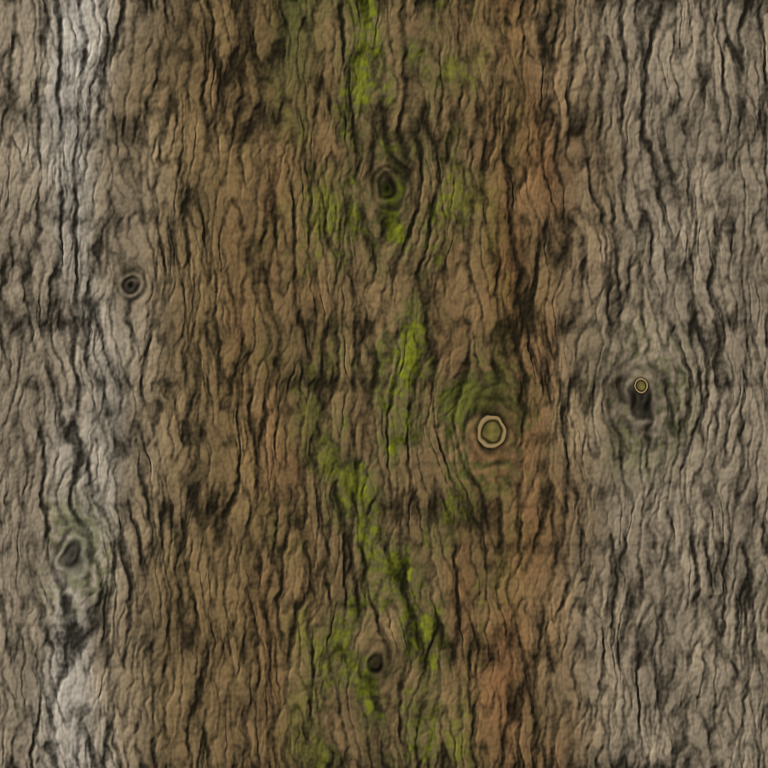
This texture is drawn by a three.js fragment shader. Its source:

```glsl
varying vec2 vUv;

float hash(vec2 p) {
  return fract(sin(dot(p, vec2(127.1, 311.7))) * 43758.55);
}

vec2 gradient(vec2 cell) {
  float angle = 6.2832 * hash(cell);
  return vec2(cos(angle), sin(angle));
}

float noise(vec2 p) {
  vec2 i = floor(p), f = p - i;
  vec2 u = f * f * f * (f * (f * 6.0 - 15.0) + 10.0);
  vec2 e = vec2(1.0, 0.0);
  float low = mix(dot(gradient(i), f), dot(gradient(i + e.xy), f - e.xy), u.x);
  float high = mix(dot(gradient(i + e.yx), f - e.yx), dot(gradient(i + e.xx), f - e.xx), u.x);
  return mix(low, high, u.y);
}

float fbm(vec2 p) {
  return noise(p) + 0.5 * noise(p * 2.1 + 5.3) + 0.25 * noise(p * 4.3 + 9.1);
}

float band(float x, float center, float width) {
  float d = (x - center) / width;
  return exp(-d * d);
}

// Knot center in xy, radius in z
vec3 knot(int i) {
  if (i == 0) return vec3(0.640, 0.438, 0.046);
  if (i == 1) return vec3(0.835, 0.480, 0.042);
  if (i == 2) return vec3(0.095, 0.275, 0.034);
  if (i == 3) return vec3(0.505, 0.755, 0.028);
  if (i == 4) return vec3(0.490, 0.135, 0.030);
  return vec3(0.170, 0.628, 0.024);
}

float knotDistance(vec2 p, vec3 k) {
  return length((p - k.xy) * vec2(1.0, 0.75)) / k.z;
}

// Furrowed plates that flow around the knots
float barkHeight(vec2 p) {
  vec2 q = p;
  float rings = 0.0, ringWeight = 0.0;
  for (int i = 0; i < 6; i++) {
    vec3 k = knot(i);
    float d = knotDistance(p, k);
    q.x -= (p.x - k.x) / (d * d + 1.0);
    float w = exp(-1.4 * d * d);
    rings += w * (0.45 + 0.4 * sin(d * 15.0 + 5.0 * noise(p * 45.0)));
    ringWeight += w;
  }
  q.x += 0.014 * noise(q * vec2(9.0, 7.0)) + 0.007 * noise(q * vec2(28.0, 21.0));
  q += 0.003 * vec2(noise(p * 75.0), noise(p * 75.0 + 31.0));

  float deep = smoothstep(0.0, 0.2, abs(noise(q * vec2(36.0, 6.0))));
  float split = smoothstep(0.0, 0.24, abs(noise(q * vec2(62.0, 14.0) + 17.0)));
  float flake = smoothstep(0.0, 0.3, abs(noise(q * vec2(85.0, 38.0) + 43.0)));
  float depth = clamp(0.6 + 0.9 * noise(q * vec2(14.0, 7.0) + 3.0), 0.2, 1.0);
  float h = 1.0 - 0.75 * depth * (1.0 - deep) - 0.36 * (1.0 - split) - 0.2 * (1.0 - flake);
  h += 0.2 * noise(q * vec2(110.0, 55.0)) + 0.17 * noise(p * vec2(230.0, 170.0));
  return mix(h, rings / max(ringWeight, 0.001), min(ringWeight, 1.0) * 0.65);
}

// Broad vertical zones of grey, brown, rust and pale bark
vec3 barkColor(vec2 p) {
  float x = p.x + 0.05 * fbm(p * vec2(8.0, 3.0));
  float grey = smoothstep(0.64, 0.86, x) + 1.0 - smoothstep(0.1, 0.28, x);
  vec3 color = mix(vec3(0.43, 0.355, 0.24), vec3(0.50, 0.45, 0.375), grey);
  float rust = band(x, 0.67, 0.07) + 0.5 * band(x, 0.36, 0.06);
  color = mix(color, vec3(0.46, 0.32, 0.20), rust * (0.5 + 0.6 * noise(p * vec2(22.0, 6.0))));
  float pale = band(x, 0.11, 0.035) * (0.45 + 0.5 * band(p.y, 1.0, 0.25) + 0.3 * band(p.y, 0.05, 0.2));
  color = mix(color, vec3(0.66, 0.63, 0.58), pale);
  return color * (1.0 + 0.22 * fbm(p * vec2(17.0, 8.0) + 8.0));
}

void main() {
  vec2 p = vUv;
  float h = barkHeight(p);
  float relief = h - barkHeight(p + vec2(-0.0018, 0.0024));
  float shade = mix(0.27, 1.14, smoothstep(-0.15, 1.15, h)) + 0.42 * clamp(relief, -0.5, 0.5);
  vec3 color = barkColor(p);

  // Moss: dark green film and yellow-green patches
  float patches = fbm(p * vec2(16.0, 9.0) + 21.0);
  float grain = noise(p * 95.0);
  float strip = band(p.x, 0.50, 0.13);
  float film = strip * smoothstep(-0.35, 0.45, patches + 0.4 * grain);
  film += 0.8 * band(p.x, 0.385, 0.035) * smoothstep(0.78, 1.0, p.y);
  for (int i = 0; i < 3; i++) {
    film += 0.6 * band(knotDistance(p, knot(i)), 1.0, 0.7) * smoothstep(-0.3, 0.3, grain + patches);
  }
  color = mix(color, vec3(0.28, 0.31, 0.15), 0.7 * min(film, 1.0));
  float bright = band(p.x, 0.51, 0.10) * smoothstep(0.12, 0.55, patches + 0.55 * grain);
  color = mix(color, vec3(0.44, 0.46, 0.10), 0.75 * bright);
  color *= max(shade, 0.18);
  color += vec3(0.03, 0.028, 0.018) * (1.0 - h);

  // Knot hollows
  for (int i = 0; i < 6; i++) {
    float d = knotDistance(p, knot(i)) + 0.2 * noise(p * 60.0);
    color *= mix(0.45, 1.0, smoothstep(0.1, 0.55, d));
  }

  // Cut branch stubs with a pale rim
  for (int i = 0; i < 2; i++) {
    vec3 k = knot(i);
    float size = i == 0 ? 0.021 : 0.010;
    vec2 offset = p - k.xy - vec2(0.0, i == 0 ? 0.0 : 0.018);
    float d = length(offset * vec2(1.1, 0.95)) / size + 0.12 * noise(p * 90.0);
    vec3 wood = vec3(0.40, 0.36, 0.19) * (1.0 + 0.4 * noise(p * 110.0));
    wood = mix(wood, vec3(0.60, 0.50, 0.35), band(d, 0.86, 0.13));
    wood *= 1.0 - 0.55 * band(d, 0.66, 0.09);
    color = mix(color * mix(0.5, 1.0, smoothstep(0.9, 1.3, d)), wood, 1.0 - smoothstep(0.92, 1.04, d));
  }
  gl_FragColor = vec4(clamp(color, 0.0, 1.0), 1.0);
}
```
